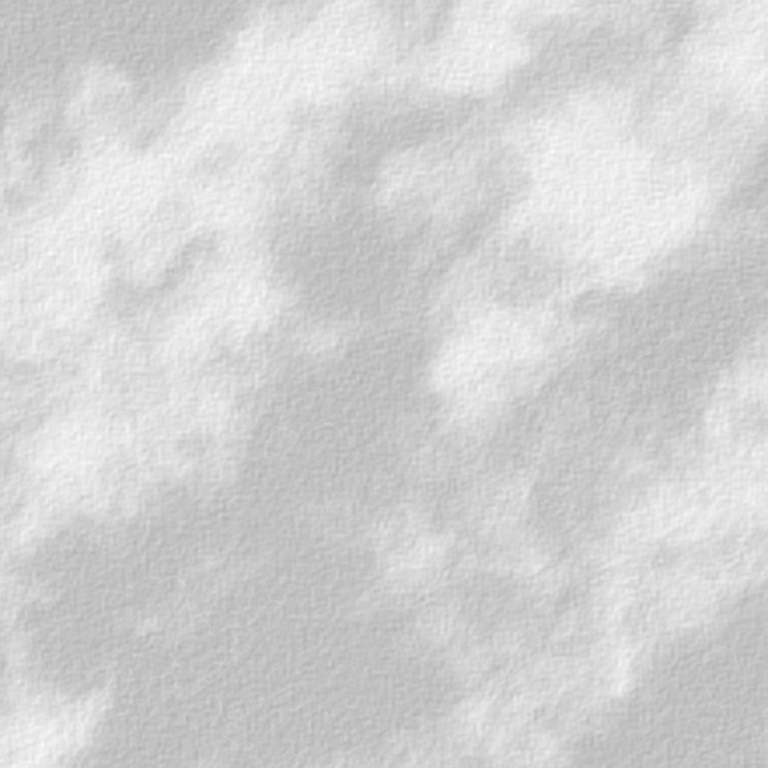
A WebGL 1 fragment shader for this texture:

```glsl
precision highp float;

uniform vec2 u_resolution;

float hash(vec2 cell) {
  return fract(sin(dot(cell, vec2(127.1, 311.7))) * 43758.5453);
}

float noise(vec2 p) {
  vec2 cell = floor(p);
  vec2 f = fract(p);
  f = f * f * f * (f * (f * 6.0 - 15.0) + 10.0);
  float bottom = mix(hash(cell), hash(cell + vec2(1.0, 0.0)), f.x);
  float top = mix(hash(cell + vec2(0.0, 1.0)), hash(cell + vec2(1.0, 1.0)), f.x);
  return mix(bottom, top, f.y);
}

mat2 rotation(float angle) {
  float c = cos(angle);
  float s = sin(angle);
  return mat2(c, -s, s, c);
}

float fbm(vec2 p) {
  float sum = 0.0;
  float total = 0.0;
  float amplitude = 1.0;
  for (int i = 0; i < 6; i++) {
    sum += amplitude * noise(p);
    total += amplitude;
    amplitude *= 0.63;
    p = rotation(0.12) * p * 2.03 + 17.3;
  }
  return sum / total;
}

// Wisps stretched along the rising diagonal
float clouds(vec2 uv) {
  vec2 warp = vec2(fbm(uv * 4.0 + 31.0), fbm(uv * 4.0 + 57.0)) - 0.5;
  vec2 p = rotation(0.75) * (uv + 0.10 * warp);
  return fbm(p * vec2(3.3, 5.0) + 5.0);
}

// Height of the fine, woven surface
float paperHeight(vec2 uv) {
  float weave = noise(uv * vec2(190.0, 95.0)) + noise(uv * vec2(100.0, 180.0) + 40.0);
  return weave + 0.8 * noise(uv * 220.0 + 90.0);
}

// Thin winding creases, lit along their edge
float creases(vec2 uv) {
  vec2 p = rotation(0.7) * uv * vec2(20.0, 34.0);
  float field = 0.65 * noise(p) + 0.35 * noise(p * 2.7 + 11.0);
  return 1.0 - smoothstep(0.0, 0.05, abs(field - 0.5));
}

void main() {
  vec2 uv = gl_FragCoord.xy / min(u_resolution.x, u_resolution.y);

  float cover = smoothstep(0.38, 0.76, clouds(uv));
  float tone = mix(0.755, 0.925, cover);

  // Relief lit from the upper left
  vec2 toLight = vec2(-0.0019, 0.0016);
  float relief = paperHeight(uv - toLight) - paperHeight(uv + toLight);
  tone += 0.036 * relief;
  tone += 0.035 * creases(uv) * (1.0 - cover) * noise(uv * 9.0 + 70.0);

  gl_FragColor = vec4(vec3(tone), 1.0);
}
```
